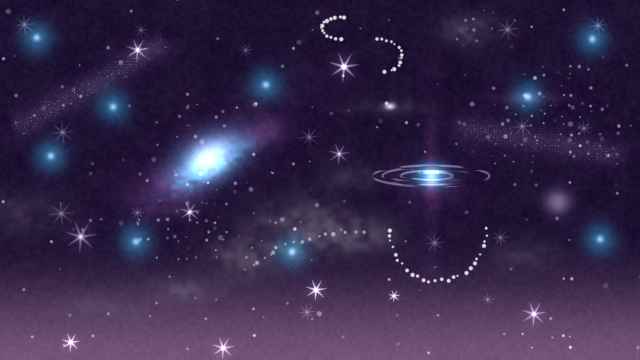
This background is drawn by a Shadertoy shader. Its source:

```glsl
// Painted night sky: mauve horizon, smoky nebula, two galaxies, teal glows and star dots.
#define NIGHT vec3(.115, .065, .195)
#define MAUVE vec3(.46, .33, .48)
#define SMOKE vec3(.41, .37, .45)
#define TEAL vec3(.1, .5, .56)
#define ROSE vec3(.42, .2, .36)
#define PALE vec3(.88, .86, .92)
#define CANVAS vec2(16, 9)
#define GRAIN .05
#define DOT_SIZE .055
#define ORB_SIZE vec2(.39)
#define FLAKE_CELL 2.3

// Soft spots: centre and radii; the first five clouds are dense
const vec4 CLOUDS[10] = vec4[10](vec4(7.5, 3.4, 1.2, .65), vec4(6.1, 2.6, .8, .55),
  vec4(8.9, 3.1, 1.1, .45), vec4(4.6, 1.75, .8, .3), vec4(11.7, 8.25, .65, .38),
  vec4(.5, 3.7, 1.1, .55), vec4(8.8, 4.55, .8, .35), vec4(9.8, 6.33, .9, .2),
  vec4(13.1, 2.65, .9, .4), vec4(2.6, 1.35, 1.1, .35));
const vec4 BLUSHES[5] = vec4[5](vec4(6.7, 5.75, .6, .3), vec4(4.1, 4.2, .8, .5),
  vec4(10.78, 4.4, .17, 1.9), vec4(10.8, 4.35, .7, .6), vec4(13.3, 6.55, 1, .13));
const vec4 CLUSTERS[4] = vec4[4](vec4(4.9, 6.25, .7, .3), vec4(5, 3.6, 1.6, .9),
  vec4(11.7, 8.25, .6, .3), vec4(13.7, 6.1, 1.3, 1));
// Centres of round glows
const vec2 ORBS[9] = vec2[9](vec2(.92, 8.06), vec2(2.83, 6.33), vec2(1.27, 5.1), vec2(3.4, 2.96),
  vec2(6.65, 6.88), vec2(14.81, 8.02), vec2(13.2, 6.58), vec2(7.3, 2.7), vec2(15, 3.02));
// Star flakes: centre, radius, brightness
const vec4 FLAKES[10] = vec4[10](vec4(8.6, 7.33, .4, .8), vec4(2.02, 3.08, .42, .5),
  vec4(4.75, 3.7, .27, .6), vec4(7.9, 1.75, .28, 1), vec4(9.85, 1.6, .16, .9), vec4(13.35, 1.15, .33, .6),
  vec4(5.58, .3, .29, .7), vec4(1.77, .44, .24, .9), vec4(3.44, 7.75, .3, .7), vec4(8.48, 5.15, .28, .5));

float hash(vec2 p) {
  vec3 q = fract(p.xyx * .1031);
  q += dot(q, q.yzx + 33.33);
  return fract((q.x + q.y) * q.z);
}
float noise(vec2 p) {
  vec2 i = floor(p), f = fract(p), u = f * f * (3. - 2. * f), e = vec2(1, 0);
  return mix(mix(hash(i), hash(i + e), u.x), mix(hash(i + e.yx), hash(i + 1.), u.x), u.y);
}
float fbm(vec2 p) {
  float sum = 0., amp = .5;
  for (int i = 0; i < 5; i++) { sum += amp * noise(p); p = p * 2.03 + 7.1; amp *= .5; }
  return sum;
}
float glow(vec2 p, vec2 c, vec2 r) { vec2 q = (p - c) / r; return exp(-dot(q, q)); }
float disc(vec2 p, float r, float px) { return 1. - smoothstep(r - px, r + px, length(p)); }

// Tapered arms around a small bright centre
float flake(vec2 p, float r, float arms, float px) {
  float l = length(p), wedge = 6.2832 / arms;
  if (l > r) return 0.;
  float a = mod(atan(p.y, p.x + 1e-5) + .3, wedge) - .5 * wedge, fade = 1. - l / r;
  float arm = 1. - smoothstep(0., .11 * r * fade + px, abs(l * sin(a)));
  return .75 * arm * sqrt(fade) + exp(-l * l / (r * r * .025));
}
// Offset from a jittered point in the cell of a grid
vec2 jitter(vec2 p, float cell, vec2 id) {
  return p - (id + .25 + .5 * vec2(hash(id + 3.7), hash(id + 19.))) * cell;
}
// One dot in some cells of a grid
float scatter(vec2 p, float cell, float amount, float size, float px) {
  vec2 id = floor(p / cell);
  float r = size * mix(.35, 1., hash(id + 41.));
  return disc(jitter(p, cell, id), r, px) * step(hash(id + 71.), amount) * mix(.3, 1., hash(id + 5.));
}
// Dots strung along part of an ellipse
float dotArc(vec2 p, vec2 c, vec2 r, float from, float to, int count, float px) {
  float sum = 0.;
  for (int i = 0; i < count; i++) {
    float k = float(i), h = hash(vec2(k, c.x)), a = mix(from, to, (k + .6 * h) / float(count));
    vec2 d = p - c - r * vec2(cos(a), sin(a)) * (.97 + .08 * hash(vec2(k, c.y)));
    sum = max(sum, disc(d, DOT_SIZE * (.4 + .6 * h), px));
  }
  return sum;
}
// Soft dusty lane between two points
float lane(vec2 p, vec2 a, vec2 b) {
  vec2 d = b - a, q = p - a - d * clamp(dot(p - a, d) / dot(d, d), 0., 1.);
  return glow(q, vec2(0), vec2(.3));
}

void mainImage(out vec4 fragColor, in vec2 fragCoord) {
  vec2 p = fragCoord / iResolution.xy * CANVAS, o = vec2(0);
  float px = CANVAS.y / iResolution.y;

  // Sky, horizon and grain
  float paint = fbm(p * 2.2);
  vec3 col = mix(NIGHT, MAUVE, 1. - smoothstep(-.2, 3.2, p.y + .5 * (paint - .5)));
  col += GRAIN * (paint - .85 + .7 * noise(p * 13.));
  for (int i = 0; i < 5; i++) col += ROSE * .28 * glow(p, BLUSHES[i].xy, BLUSHES[i].zw) * (.4 + paint);

  // Smoke with small round puffs
  float smoke = 0., puffs = smoothstep(.1, .9, .7 * noise(p * 4.6) + .3 * noise(p * 8.));
  for (int i = 0; i < 10; i++) smoke += (i < 5 ? .75 : .38) * glow(p, CLOUDS[i].xy, CLOUDS[i].zw);
  col = mix(col, SMOKE, min(smoke, .9) * (.4 + .6 * puffs));
  col += PALE * (.4 * glow(p, vec2(13.95, 3.95), vec2(.3)) + .8 * glow(p, vec2(9.75, 6.34), vec2(.12, .08)));

  // Dust lanes and scattered dots
  float dust = lane(p, vec2(.6, 5.9), vec2(3.9, 7.8)) + lane(p, vec2(11.7, 5.8), vec2(15.3, 5.15));
  col += dust * (SMOKE * .24 + PALE * .35 * scatter(p, .07, .5, .017, px * .5));
  float crowd = .05 + .2 * dust;
  for (int i = 0; i < 4; i++) crowd += .5 * glow(p, CLUSTERS[i].xy, CLUSTERS[i].zw);
  col += PALE * (.6 * scatter(p, .24, crowd, .045, px) + .36 * scatter(p + 4.3, .4, crowd, .065, px));

  // Tilted galaxy with a ragged teal disc
  vec2 g = mat2(.86, -.51, .51, .86) * (p - vec2(5.2, 5.02));
  col += ROSE * .4 * glow(g, o, vec2(1.9, .65)) * (.5 + paint);
  col += TEAL * (1.15 * glow(g, o, vec2(.92, .5)) + .7 * noise(p * 9.) * glow(g, vec2(-.1, -.2), vec2(1.2, .3)));
  col += vec3(.58, .42, .42) * glow(g, o, vec2(.55, .36));

  // Edge-on galaxy with broken rings
  vec2 size = vec2(1.45, .26), c = p - vec2(10.78, 4.6), e = c / size;
  float l = length(e) + 1e-4, slope = length(e / size) / l + 1e-4;
  for (int i = 0; i < 6; i++) {
    float k = float(i), line = 1. - smoothstep(0., .025 + px, abs(l - .2 - .16 * k) / slope);
    col += PALE * .4 * line * smoothstep(.42, .7, noise(e * 2.6 + k * 9.));
  }
  col += TEAL * glow(c, o, vec2(.42, .3)) + PALE * .4 * glow(c, o, vec2(.18));

  // Teal orbs, star flakes and strings of dots
  for (int i = 0; i < 9; i++)
    col += TEAL * .65 * glow(p, ORBS[i], ORB_SIZE) + PALE * .5 * glow(p, ORBS[i], .22 * ORB_SIZE);
  for (int i = 0; i < 10; i++) {
    vec4 s = FLAKES[i];
    col += PALE * s.w * (flake(p - s.xy, s.z, 7., px) + .15 * glow(p, s.xy, s.zz * .7));
  }
  vec2 id = floor(p / FLAKE_CELL);
  col += PALE * .25 * step(hash(id + 8.), .5) * flake(jitter(p, FLAKE_CELL, id), .15 + .2 * hash(id), 8., px);
  float beads = dotArc(p, vec2(10.94, 3.27), vec2(1.2, 1.28), 3.1, 6.4, 26, px)
    + dotArc(p, vec2(8.5, 8.3), vec2(.45, .27), 1.2, 4.9, 14, px)
    + dotArc(p, vec2(9.45, 7.6), vec2(.6, .42), 1.7, -1.4, 14, px)
    + .6 * dotArc(p, vec2(9, 2), vec2(2.7, 1.15), 1.5, 2.9, 16, px);
  col = mix(col, vec3(.95), min(beads, 1.) * .9);
  fragColor = vec4(clamp(col, 0., 1.), 1);
}
```
